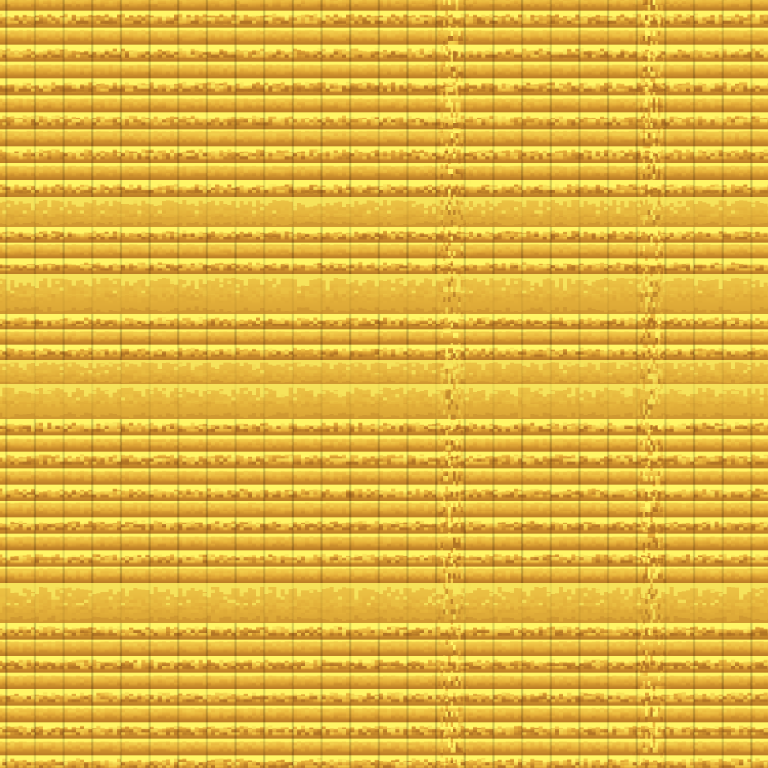
Reproduce this pattern procedurally as a Shadertoy shader.

```glsl
#define COLUMNS 26.8
#define COLUMN_SHIFT 0.22
#define BLOCKS_PER_COLUMN 7.0
#define BLOCK_ROWS 230.0
#define BAND_PITCH 0.0215
#define FIRST_TOP -0.008
#define LAST_BOTTOM 1.005
#define SEAM_WIDTH 0.0026
#define GLITCH_WIDTH 0.013
#define SAMPLES 3

// Top and bottom of each wide band, measured downwards
const vec2 WIDE[5] = vec2[5](vec2(0.2565, 0.2956), vec2(0.3568, 0.4089),
    vec2(0.4688, 0.5), vec2(0.5, 0.5456), vec2(0.7591, 0.8112));

// Gold ramp from shadow to highlight
const vec3 GOLD[6] = vec3[6](vec3(0.70, 0.46, 0.14), vec3(0.82, 0.58, 0.18),
    vec3(0.90, 0.68, 0.22), vec3(0.94, 0.77, 0.27), vec3(0.97, 0.87, 0.34),
    vec3(1.0, 0.96, 0.40));

float hash(vec2 p) {
    vec3 q = fract(vec3(p.xyx) * 0.1031);
    q += dot(q, q.yzx + 33.33);
    return fract((q.x + q.y) * q.z);
}

vec3 goldRamp(float tone) {
    float t = clamp(tone, 0.0, 1.0) * 5.0;
    int i = min(int(t), 4);
    return mix(GOLD[i], GOLD[i + 1], t - float(i));
}

// Returns position inside the band, band height, band id and wide flag
vec4 findBand(float y) {
    float top = FIRST_TOP, id = 1.0;
    for (int i = 0; i < 6; i++) {
        vec2 wide = i < 5 ? WIDE[i] : vec2(LAST_BOTTOM, 2.0);
        float gap = wide.x - top;
        if (y < wide.x) {
            float count = max(1.0, round(gap / BAND_PITCH));
            float slot = (y - top) / gap * count;
            return vec4(fract(slot), gap / count, id + floor(slot), 0.0);
        }
        float height = wide.y - wide.x;
        if (y < wide.y) return vec4((y - wide.x) / height, height, id + 19.0, 1.0);
        top = wide.y;
        id = 20.0 * float(i + 1);
    }
    return vec4(0.0);
}

// Block noise that mostly repeats every two columns
float blockNoise(vec2 cell, float seed) {
    float span = 2.0 * BLOCKS_PER_COLUMN;
    float repeated = hash(vec2(mod(cell.x, span), cell.y) + seed * 17.0);
    float loose = hash(cell + seed * 29.0 + 400.0);
    return mix(repeated, loose, step(0.6, hash(cell.yx + seed * 7.0)));
}

float narrowTone(float v, float id, float grain, float drip) {
    float jagged = step(mod(id, 2.0), 0.5);
    float edge = mix(0.12, 0.26, jagged) + 0.1 * (hash(vec2(id, 3.0)) - 0.5);
    edge += (drip - 0.5) * mix(0.04, 0.22, jagged);
    float body = mix(0.64, 0.06, smoothstep(0.2, 1.0, v));
    float speckle = smoothstep(0.18, 0.3, v) * (1.0 - smoothstep(0.68, 0.85, v));
    body += speckle * (grain - 0.55) * mix(0.16, 0.75, jagged);
    return mix(1.0, body, smoothstep(edge, edge + 0.1, v));
}

float wideTone(float v, float id, float grain, float drip) {
    float body = mix(0.62, 0.36, v);
    float split = 0.42 + 0.2 * hash(vec2(id, 8.0));
    body -= 0.08 * step(split + 0.1 * drip, v);
    body += (grain - 0.5) * 0.2 * (1.0 - smoothstep(0.1, 0.3, abs(v - split)));
    float highlight = 1.0 - step(0.1 + 0.28 * drip * drip, v);
    float spark = step(0.9, grain) * step(v, split);
    body = mix(body, 0.95, max(highlight, spark * 0.8));
    return mix(body, 0.12, 0.8 * step(0.97 - 0.16 * drip, v));
}

vec3 shade(vec2 p) {
    vec4 band = findBand(p.y);
    float v = band.x, id = band.z, wide = band.w;
    float column = p.x * COLUMNS - COLUMN_SHIFT;
    vec2 cell = vec2(floor(column * BLOCKS_PER_COLUMN), floor(v * band.y * BLOCK_ROWS));
    float grain = blockNoise(cell, id);
    float drip = blockNoise(vec2(cell.x, 90.0), id);
    float tone = wide > 0.5 ? wideTone(v, id, grain, drip) : narrowTone(v, id, grain, drip);

    // Two disturbed upright strips
    vec2 offset = (p.x - vec2(0.588, 0.848)) / GLITCH_WIDTH;
    float strip = dot(exp(-offset * offset), vec2(1.0));
    float fine = hash(floor(p * vec2(300.0, 150.0)) + 70.0);
    tone += strip * 0.55 * (step(0.8, fine) - step(fine, 0.17));

    // Thin seams between columns, fainter on wide bands
    vec3 color = goldRamp(tone);
    color = mix(color, vec3(0.88, 0.74, 0.25), wide * 0.25);
    float distanceToSeam = abs(column - round(column)) / COLUMNS;
    float seam = 1.0 - smoothstep(0.3 * SEAM_WIDTH, 0.8 * SEAM_WIDTH, distanceToSeam);
    float strength = mix(0.17, 0.05, wide) * mix(0.6, 1.2, hash(vec2(round(column), id)));
    return color * (1.0 - seam * strength);
}

void mainImage(out vec4 fragColor, in vec2 fragCoord) {
    vec3 sum = vec3(0.0);
    // Supersampling softens the block edges
    for (int i = 0; i < SAMPLES * SAMPLES; i++) {
        vec2 jitter = (vec2(i % SAMPLES, i / SAMPLES) + 0.5) / float(SAMPLES) - 0.5;
        vec2 uv = (fragCoord + jitter) / iResolution.xy;
        sum += shade(vec2(uv.x, 1.0 - uv.y));
    }
    fragColor = vec4(sum / float(SAMPLES * SAMPLES), 1.0);
}
```
